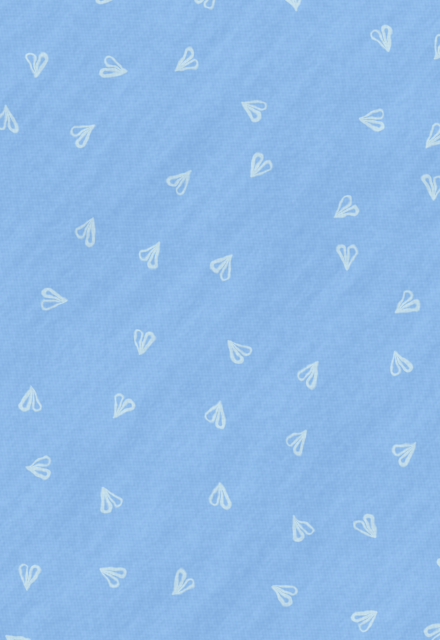
Reproduce this pattern procedurally as a Shadertoy shader.

```glsl
// Pale hand-drawn hearts scattered over soft blue knitted cloth.
// A tilted, jittered grid places one turned heart per cell; each is a mirrored
// tapered capsule drawn as an outline. Stretched noise and threads form the cloth.

#define CELL 0.132          // grid spacing, in canvas heights
#define HEART_SIZE 0.040    // heart height, in canvas heights
#define JITTER 0.48         // spread of the hearts within their cells
#define GRID_TILT 0.16      // turn of the grid, radians
#define GRAIN_TILT 0.87     // direction of the cloth streaks, radians
#define THREADS 165.0       // threads per canvas height
#define STREAK 0.052        // strength of the soft streaks
#define GRAIN 0.052         // strength of the fine grain
#define CLOTH vec3(0.555, 0.727, 0.912)
#define PAINT vec3(0.770, 0.868, 0.912)

const float TAU = 6.2831853;

float hash(vec2 p) {
    return fract(sin(dot(p, vec2(127.1, 311.7))) * 43758.545);
}

vec2 hash2(vec2 p) {
    return vec2(hash(p), hash(p + 57.3));
}

// Smooth value noise, 0 to 1
float noise(vec2 p) {
    vec2 i = floor(p), f = fract(p);
    f = f * f * (3.0 - 2.0 * f);
    return mix(mix(hash(i), hash(i + vec2(1, 0)), f.x),
               mix(hash(i + vec2(0, 1)), hash(i + vec2(1, 1)), f.x), f.y);
}

mat2 rotation(float angle) {
    float c = cos(angle), s = sin(angle);
    return mat2(c, s, -s, c);
}

// Solid heart of unit height: a tapered capsule from tip to lobe, mirrored
float heartDistance(vec2 q) {
    vec2 fromTip = vec2(abs(q.x), q.y + 0.46);
    vec2 axis = vec2(0.235, 0.74);
    float t = clamp(dot(fromTip, axis) / dot(axis, axis), 0.0, 1.0);
    return length(fromTip - axis * t) - mix(0.04, 0.205, t);
}

// Coverage of the heart outlines at p
float hearts(vec2 p, float pixel) {
    vec2 grid = rotation(GRID_TILT) * p / CELL + vec2(0.35, 0.6);
    vec2 id = floor(grid);
    vec2 offset = (hash2(id + 3.7) - 0.5) * JITTER;
    vec2 q = (fract(grid) - 0.5 - offset) * CELL / HEART_SIZE;

    // Random turn, a little skew and an unsteady hand
    float seed = hash(id + 19.1);
    q = rotation(TAU * hash(id + 8.4)) * q;
    q.x += (seed - 0.5) * 0.25 * q.y;
    q.y += 0.10 * q.x;
    vec2 wobbleAt = q * 3.5 + id * 17.0;
    q += 0.09 * (vec2(noise(wobbleAt), noise(wobbleAt + 41.0)) - 0.5);

    // One lobe is painted with a heavier stroke
    float heavy = smoothstep(-0.1, 0.2, q.x * (seed < 0.5 ? 1.0 : -1.0));
    float halfStroke = mix(0.045, 0.072, heavy) + 0.03 * (noise(wobbleAt * 2.0) - 0.5);
    float d = abs(heartDistance(q) + 0.05) - halfStroke;
    float blur = 0.9 * pixel / HEART_SIZE + 0.008;
    return 1.0 - smoothstep(-blur, blur, d);
}

// Brightness variation of the cloth, around zero
float clothShade(vec2 p, float pixel) {
    vec2 s = rotation(-GRAIN_TILT) * p;
    float streaks = 0.6 * noise(s * vec2(14.0, 75.0))
                  + 0.4 * noise(s * vec2(5.0, 22.0) + 31.0) - 0.5;
    float grain = 0.6 * noise(s * vec2(150.0, 260.0) + 7.0)
                + 0.4 * noise(p * 310.0 + 90.0) - 0.5;
    float knit = sin(s.x * TAU * THREADS) * sin(s.y * TAU * THREADS * 0.8);
    knit *= 1.0 - smoothstep(0.35, 0.5, pixel * THREADS);
    float drift = noise(p * 3.0 + 12.0) - 0.5;
    return STREAK * streaks + GRAIN * grain + 0.012 * knit + 0.012 * drift;
}

void mainImage(out vec4 fragColor, in vec2 fragCoord) {
    float pixel = 1.0 / iResolution.y;
    vec2 p = fragCoord * pixel;

    float shade = clothShade(p, pixel);
    vec3 cloth = CLOTH + shade * vec3(1.0, 0.95, 0.75);

    // The cloth shows faintly through the paint
    vec3 paint = PAINT + shade * 0.7;
    float cover = hearts(p, pixel) * (0.94 + 2.0 * min(shade, 0.03));

    fragColor = vec4(mix(cloth, paint, clamp(cover, 0.0, 1.0)), 1.0);
}
```
